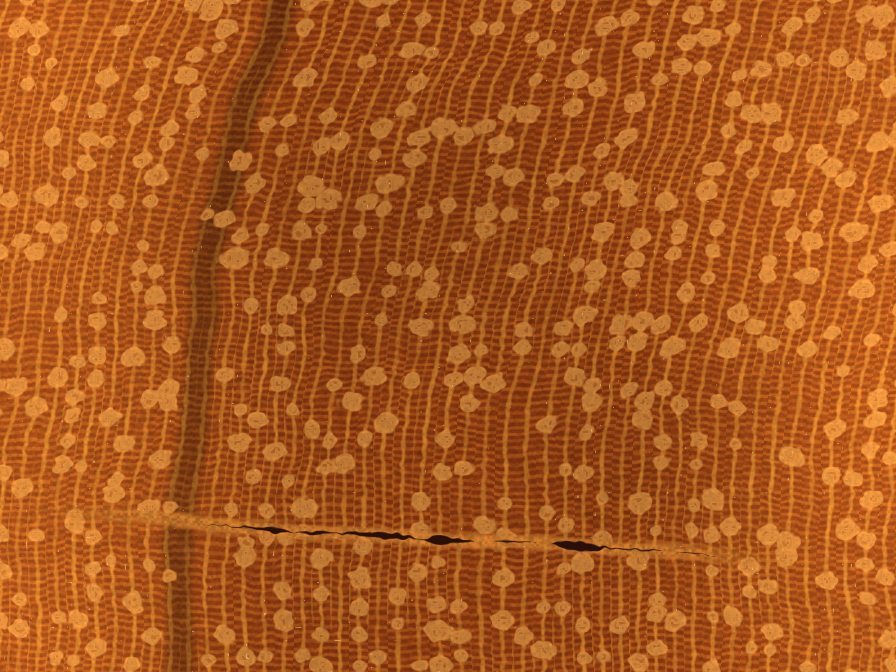
Reproduce this texture procedurally as a WebGL 1 fragment shader.

```glsl
precision highp float;
// Magnified end grain of wood: wavy pale lines, fine cross bars, scattered pores and a crack.
uniform vec2 u_resolution;

const float LINE_GAP = 0.029;     // spacing of the upright pale lines
const float LINE_HALF = 0.0024;   // half width of those lines
const float BAR_GAP = 0.0108;     // spacing of the fine cross bars
const float PORE_CELL = 0.045;    // grid cell holding at most one pore
const float PORE_SHARE = 0.66;    // share of cells with a pore
const float PORE_RADIUS = 0.0128;
const float LEAN = 0.15;          // rightward bend of the grain toward the top
const float BAND_X = 0.262;       // dark band, measured along the bent grain
const float BAND_HALF = 0.024;

const vec3 CELL_DARK = vec3(0.52, 0.20, 0.055);
const vec3 BAR_BROWN = vec3(0.69, 0.34, 0.10);
const vec3 LINE_GOLD = vec3(0.80, 0.49, 0.17);
const vec3 PORE_TAN = vec3(0.84, 0.54, 0.24);
const vec3 PORE_BROWN = vec3(0.60, 0.32, 0.12);
const vec3 CRACK_RIM = vec3(0.78, 0.47, 0.17);
const vec3 CRACK_DARK = vec3(0.16, 0.06, 0.03);
const vec3 SPECK_LIGHT = vec3(0.97, 0.80, 0.52);

float hash(vec2 p) {
  return fract(sin(dot(p, vec2(127.1, 311.7))) * 43758.5453);
}

float noise(vec2 p) {
  vec2 i = floor(p), f = fract(p);
  f = f * f * (3.0 - 2.0 * f);
  return mix(mix(hash(i), hash(i + vec2(1.0, 0.0)), f.x),
             mix(hash(i + vec2(0.0, 1.0)), hash(i + vec2(1.0, 1.0)), f.x), f.y);
}

// Straightens the bent and wavy grain.
vec2 grainSpace(vec2 p) {
  float wave = 0.030 * (noise(p * vec2(3.5, 5.0)) - 0.5)
             + 0.011 * (noise(p * vec2(9.0, 15.0) + 7.0) - 0.5);
  float sag = 0.024 * (noise(p * vec2(4.0, 3.0) + 31.0) - 0.5);
  return vec2(p.x - LEAN * p.y * p.y + wave, p.y + sag);
}

// Nearest pore: x = signed distance to its rough rim, y = distance from centre over radius.
vec2 nearestPore(vec2 g, float rough) {
  vec2 cell = floor(g / PORE_CELL);
  vec2 best = vec2(1.0, 9.0);
  for (int j = -1; j <= 1; j++) {
    for (int i = -1; i <= 1; i++) {
      vec2 id = cell + vec2(float(i), float(j));
      vec2 centre = (id + 0.1 + 0.8 * vec2(hash(id + 3.1), hash(id + 8.7))) * PORE_CELL;
      centre.x = (floor(centre.x / LINE_GAP) + 0.5) * LINE_GAP;
      float inBand = 1.0 - smoothstep(0.6, 1.2, abs(centre.x - BAND_X) / BAND_HALF);
      if (hash(id + 17.3) > PORE_SHARE * (1.0 - 0.85 * inBand)) continue;
      float radius = PORE_RADIUS * (0.68 + 0.6 * hash(id + 23.9));
      vec2 d = (g - centre) * vec2(0.8 + 0.25 * hash(id + 5.5), 1.05);
      float dist = length(d) - radius * (0.75 + 0.5 * rough);
      if (dist < best.x) best = vec2(dist, length(d) / radius);
    }
  }
  return best;
}

void main() {
  vec2 p = gl_FragCoord.xy / u_resolution.y;
  float aspect = u_resolution.x / u_resolution.y;
  float soft = max(1.0 / u_resolution.y, 0.0015);
  vec2 g = grainSpace(p);
  float fine = noise(p * 260.0);
  float medium = noise(p * 110.0 + 40.0);

  // Cross bars, shifted from column to column.
  float column = floor(g.x / LINE_GAP);
  float barPhase = g.y / BAR_GAP + hash(vec2(column, 2.0))
                 + 0.7 * noise(vec2(g.x * 45.0, g.y * 30.0));
  float bar = smoothstep(0.15, 1.0, 0.5 + 0.5 * cos(6.2832 * barPhase));
  float barStrength = 0.45 + 0.6 * noise(p * vec2(35.0, 90.0));
  vec3 color = mix(CELL_DARK, BAR_BROWN, clamp(bar * barStrength + 0.18 * medium, 0.0, 1.0));

  // Upright lines, beaded and uneven in strength.
  float bead = noise(vec2(column * 9.0, g.y * 95.0));
  float lineX = (fract(g.x / LINE_GAP) - 0.5) * LINE_GAP + 0.003 * (bead - 0.5);
  float lineDist = abs(lineX) - LINE_HALF * (0.6 + 0.9 * medium);
  float line = 1.0 - smoothstep(-soft, 1.6 * soft, lineDist);
  float lineStrength = 0.6 + 0.4 * noise(vec2(column * 5.0, g.y * 14.0));
  float faintX = abs(fract(g.x / LINE_GAP + 0.08 * bead) - 0.04) * LINE_GAP;
  float faint = (1.0 - smoothstep(0.0, 0.003, faintX)) * smoothstep(0.45, 0.8, noise(p * 8.0 + 60.0));
  color = mix(color, LINE_GOLD, max(line * lineStrength, 0.55 * faint));

  // Dark band along the grain.
  float band = 1.0 - smoothstep(0.5, 1.3, abs(g.x - BAND_X) / BAND_HALF);
  color *= 1.0 - 0.27 * band;

  // Pores with mottled filling.
  vec2 pore = nearestPore(g, medium);
  float poreMask = 1.0 - smoothstep(-soft, 1.5 * soft, pore.x);
  float mottle = smoothstep(0.5, 0.85, fine) * (1.0 - smoothstep(0.3, 0.85, pore.y));
  color = mix(color, mix(PORE_TAN, PORE_BROWN, 0.8 * mottle), 0.92 * poreMask);

  // Uneven light: warm and bright at the sides, deeper in the middle.
  float side = smoothstep(0.25, 1.0, abs(2.0 * p.x / aspect - 1.04));
  float light = 0.92 + 0.21 * side + 0.12 * (noise(p * 3.0 + 12.0) - 0.5);
  color = mix(color, LINE_GOLD, 0.20 * side) * light;
  color *= 0.90 + 0.20 * fine;

  // Crack: a pale frayed rim around a broken dark gap.
  float crackY = 0.240 - 0.06 * p.x + 0.012 * (noise(vec2(p.x * 9.0, 4.0)) - 0.5);
  float crackDist = abs(p.y - crackY + 0.004 * (medium - 0.5));
  float rimReach = smoothstep(0.0, 0.3, p.x) * (1.0 - smoothstep(0.95, 1.22, p.x));
  float rim = 1.0 - smoothstep(0.006, 0.015, crackDist + 0.005 * (fine - 0.5));
  color = mix(color, CRACK_RIM * (0.82 + 0.36 * fine), 0.85 * rim * rimReach);
  float gapReach = smoothstep(0.25, 0.55, p.x) * (1.0 - smoothstep(0.78, 1.12, p.x));
  float gapHalf = 0.011 * gapReach * (noise(vec2(p.x * 32.0, 9.0)) - 0.12) - 0.001;
  color = mix(color, CRACK_DARK, 1.0 - smoothstep(-soft, soft, crackDist - gapHalf));

  // Sparse bright specks.
  float speck = smoothstep(0.94, 0.99, noise(p * 150.0 + 90.0));
  color = mix(color, SPECK_LIGHT, 0.6 * speck);

  gl_FragColor = vec4(clamp(color, 0.0, 1.0), 1.0);
}
```
